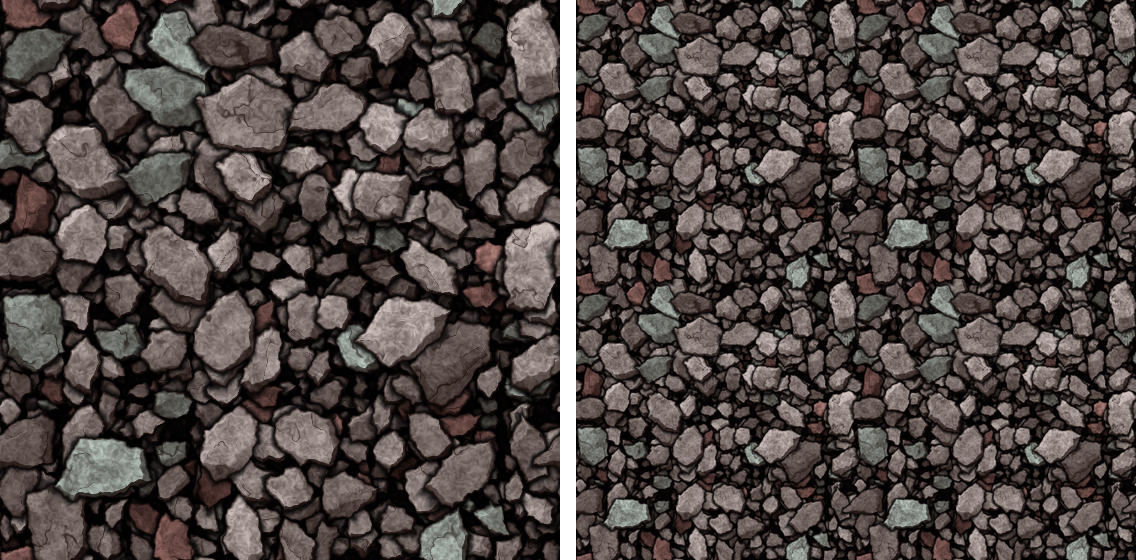
Left, the tile; right, the same tile 2 across and 2 down.
Write a WebGL 2 fragment shader that draws this texture.

```glsl
#version 300 es
precision highp float;
precision highp int;
// Bed of broken slate chips: four layers of scattered stones, small to large.
// Each stone is a random polygon with tilted facets, ledges, cracks and grain;
// it shades the layers below. Cell ids and noise wrap, so the result tiles.

uniform vec2 u_resolution;
out vec4 fragColor;

const int LAYERS = 4;
const int SIDES = 7;
const int GRID[LAYERS] = int[](27, 18, 12, 8);                 // cells per canvas
const float FILL[LAYERS] = float[](0.85, 0.70, 0.62, 0.50);    // share of cells used
const float LEVEL[LAYERS] = float[](0.62, 0.88, 1.0, 1.0);     // layer brightness
const float JITTER = 0.62;
const float SHADOW_WIDTH = 0.013;
const float RIM_WIDTH = 0.005;
const float EDGE_ROUGHNESS = 0.011;
const float FACET_BLUR = 0.02;
const vec3 LIGHT = vec3(-0.33, 0.52, 0.79);
const vec3 GREEN_TINT = vec3(0.93, 1.07, 1.04);
const vec3 RED_TINT = vec3(0.85, 0.66, 0.64);
const float TAU = 6.28319;

// Integer hash giving three values from 0 to 1
vec3 hash3(ivec3 key) {
    uvec3 v = uvec3(key) * 1664525u + 1013904223u;
    v.x += v.y * v.z; v.y += v.z * v.x; v.z += v.x * v.y;
    v ^= v >> 16u;
    v.x += v.y * v.z; v.y += v.z * v.x; v.z += v.x * v.y;
    return vec3(v >> 8u) / 16777216.0;
}

// Value noise that repeats after a whole number of cells, for p >= 0
float noise(vec2 p, int period, int seed) {
    ivec2 a = ivec2(floor(p)) % period;
    ivec2 b = (a + 1) % period;
    vec2 f = fract(p);
    f = f * f * (3.0 - 2.0 * f);
    float low = mix(hash3(ivec3(a, seed)).x, hash3(ivec3(b.x, a.y, seed)).x, f.x);
    float high = mix(hash3(ivec3(a.x, b.y, seed)).x, hash3(ivec3(b, seed)).x, f.x);
    return mix(low, high, f.y);
}

vec2 noise2(vec2 uv, int freq, int seed) {
    vec2 p = uv * float(freq);
    return vec2(noise(p, freq, seed), noise(p, freq, seed + 1)) - 0.5;
}

// Brownish grey for a given tone
vec3 slate(float v) {
    return vec3(v, max(v - 0.05, v * 0.6), max(v - 0.062, v * 0.55));
}

// Surface of one stone: grain, ledges and cracks, as a factor on its tone
float surface(vec2 t, int seed) {
    float grain = 0.22 * (noise(t * 42.0, 4096, seed) - 0.5)
                + 0.24 * (noise(t * 120.0, 4096, seed + 1) - 0.5)
                + 0.30 * (noise(t * 270.0, 4096, seed + 2) - 0.5);
    float strata = noise(t * vec2(15.0, 34.0), 4096, seed + 3)
                 + 0.16 * noise(t * 95.0, 4096, seed + 4);
    float ledge = smoothstep(0.66, 0.69, strata);
    float crack = smoothstep(0.61, 0.66, strata) * (1.0 - ledge);
    crack *= smoothstep(0.35, 0.65, noise(t * 32.0, 4096, seed + 5));
    return (1.0 + grain - 0.13 * ledge) * (1.0 - 0.5 * crack);
}

void main() {
    vec2 uv = gl_FragCoord.xy / u_resolution;
    float aa = 0.8 / u_resolution.y;

    // Ragged outlines shared by all layers
    vec2 warp = noise2(uv, 34, 900) + 0.55 * noise2(uv, 85, 910) + 0.25 * noise2(uv, 190, 920);
    vec2 place = uv + EDGE_ROUGHNESS * warp;

    // Dark ground with a little debris
    float debris = noise(uv * 90.0, 90, 930) * noise(uv * 210.0, 210, 940);
    vec3 color = slate(0.012 + 0.12 * debris * debris);

    for (int layer = 0; layer < LAYERS; layer++) {
        int cells = GRID[layer];
        float scale = float(cells);
        vec2 p = place * scale;
        ivec2 home = ivec2(floor(p));
        for (int n = 0; n < 9; n++) {
            ivec2 cell = home + ivec2(n % 3, n / 3) - 1;
            ivec2 id = (cell + 2 * cells) % cells;
            int seed = layer * 32;
            vec3 spot = hash3(ivec3(id, seed));
            vec3 look = hash3(ivec3(id, seed + 1));
            vec3 form = hash3(ivec3(id, seed + 2));
            if (spot.z > FILL[layer]) continue;

            // Local frame, turned and stretched
            float turn = TAU * form.x;
            mat2 frame = mat2(cos(turn), -sin(turn), sin(turn), cos(turn));
            vec2 local = frame * (p - vec2(cell) - 0.5 - JITTER * (spot.xy - 0.5));
            float stretch = mix(1.02, 1.36, form.y);
            vec2 q = local * vec2(1.0 / stretch, stretch);
            float radius = mix(0.42, 0.60, form.z);

            // Outline and facets from the same set of sides
            vec2 slope = 0.35 * (look.yz - 0.5);
            float height = radius * 0.24 - dot(slope, q);
            float dist = -1.0;
            for (int k = 0; k < SIDES; k++) {
                vec3 side = hash3(ivec3(id, seed + 3 + k));
                float angle = TAU * (float(k) + 0.75 * side.x) / float(SIDES);
                vec2 dir = vec2(cos(angle), sin(angle));
                float d = dot(q, dir) - radius * mix(0.72, 1.06, side.y);
                float steep = mix(0.45, 2.6, side.z);
                float facet = -d * steep;
                slope = mix(slope, dir * min(steep, 1.3),
                            smoothstep(-FACET_BLUR, FACET_BLUR, height - facet));
                height = min(height, facet);
                dist = max(dist, d);
            }
            dist /= scale;

            // Shade on what lies below
            color *= mix(0.08, 1.0, smoothstep(-0.001, SHADOW_WIDTH, dist));
            if (dist > aa) continue;

            // Lighting and colour of the stone
            vec3 normal = normalize(vec3(slope * frame, 1.0));
            float lit = 0.30 + 0.88 * max(dot(normal, LIGHT), 0.0);
            float rim = mix(0.38, 1.0, smoothstep(0.0, RIM_WIDTH, -dist));
            float tone = mix(0.39, 0.66, look.x) * LEVEL[layer] * lit * rim;
            tone *= surface(local / scale + 1.0 + 3.0 * look.yz, 950);
            vec3 stone = slate(clamp(tone, 0.015, 0.8));
            float kind = fract(look.y * 7.0 + look.z * 5.0);
            stone *= kind > 0.93 ? GREEN_TINT : kind < 0.09 ? RED_TINT : vec3(1.0);
            color = mix(color, stone, 1.0 - smoothstep(-aa, aa, dist));
        }
    }
    fragColor = vec4(color, 1.0);
}
```
